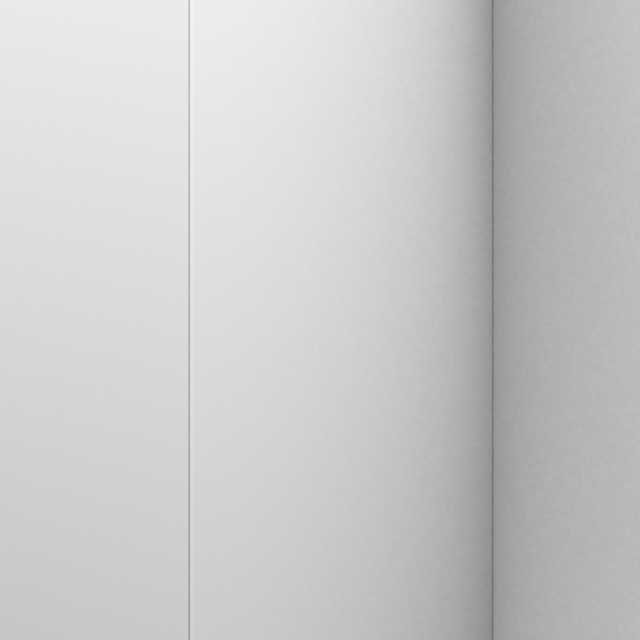
Reproduce this background procedurally as a WebGL 1 fragment shader.

```glsl
precision highp float;
// A bright grey wall of two panels meeting a shaded side wall at a corner.
// Each wall is a vertical gradient with falloff towards the corner; thin
// seams and soft value-noise grain give it the look of matt plaster.
uniform vec2 u_resolution;

const float SEAM_X = 0.2956;
const float CORNER_X = 0.7695;

float hash(vec2 p) {
  p = fract(p * vec2(0.1031, 0.1130));
  p += dot(p, p.yx + 33.33);
  return fract((p.x + p.y) * p.x * 7.31);
}

float valueNoise(vec2 p) {
  vec2 cell = floor(p);
  vec2 f = fract(p);
  f = f * f * (3.0 - 2.0 * f);
  float low = mix(hash(cell), hash(cell + vec2(1.0, 0.0)), f.x);
  float high = mix(hash(cell + vec2(0.0, 1.0)), hash(cell + vec2(1.0, 1.0)), f.x);
  return mix(low, high, f.y);
}

// Soft vertical line of the given half width
float line(float x, float center, float halfWidth) {
  float d = (x - center) / halfWidth;
  return exp(-d * d);
}

float leftPanel(vec2 uv) {
  float edgeShade = 0.012 * (1.0 - uv.x / SEAM_X) * (1.0 - 0.5 * uv.y);
  return mix(0.787, 0.922, uv.y) - edgeShade;
}

float middlePanel(vec2 uv) {
  float t = (uv.x - SEAM_X) / (CORNER_X - SEAM_X);
  float cornerShade = mix(0.11, 0.22, uv.y * uv.y) * exp((uv.x - CORNER_X) / 0.05);
  return mix(0.795, 0.930, uv.y) - 0.14 * t * t - cornerShade;
}

float sideWall(vec2 uv) {
  float d = uv.x - CORNER_X;
  float bounce = 0.09 * (1.0 - exp(-d / 0.04));
  return 0.585 + bounce + d * (0.22 + 0.2 * uv.y * uv.y);
}

void main() {
  vec2 uv = gl_FragCoord.xy / u_resolution;
  float pixel = 1.0 / u_resolution.x;

  // Three surfaces, joined with smoothed edges
  float pastSeam = smoothstep(-pixel, pixel, uv.x - SEAM_X);
  float pastCorner = smoothstep(-pixel, pixel, uv.x - CORNER_X);
  float shade = mix(leftPanel(uv), middlePanel(uv), pastSeam);
  shade = mix(shade, sideWall(uv), pastCorner);

  // Panel seam with a lit lip, and the dark crease of the corner
  shade += 0.025 * line(uv.x, SEAM_X + 0.004, 0.003);
  shade -= 0.20 * line(uv.x, SEAM_X, 0.0014);
  shade -= 0.11 * line(uv.x, CORNER_X + 0.0005, 0.0017);

  // Plaster grain, stronger on the shaded surfaces
  float grain = valueNoise(uv * 170.0) + 0.6 * valueNoise(uv * 330.0 + 17.0) - 0.8;
  shade += grain * mix(0.004, 0.016, smoothstep(0.3, 0.8, uv.x));

  gl_FragColor = vec4(vec3(shade), 1.0);
}
```
